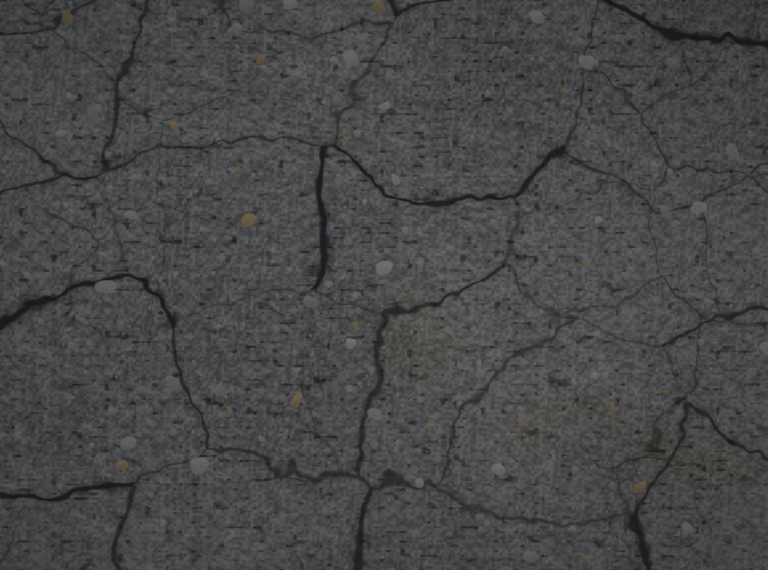
This texture is drawn by a Shadertoy shader. Its source:

```glsl
float hash(vec2 p) {
    return fract(sin(dot(p, vec2(127.1, 311.7))) * 43758.5453);
}

vec2 hash2(vec2 p) {
    return vec2(hash(p), hash(p + 41.3));
}

float noise(vec2 p) {
    vec2 i = floor(p), f = fract(p);
    f = f * f * (3.0 - 2.0 * f);
    return mix(mix(hash(i), hash(i + vec2(1, 0)), f.x),
               mix(hash(i + vec2(0, 1)), hash(i + vec2(1, 1)), f.x), f.y);
}

float fbm(vec2 p) {
    float sum = 0.0, amp = 0.5;
    for (int i = 0; i < 4; i++) {
        sum += amp * noise(p);
        p = mat2(1.6, 1.2, -1.2, 1.6) * p + 5.7;
        amp *= 0.5;
    }
    return sum;
}

vec2 noise2(vec2 p) {
    return vec2(noise(p), noise(p + 31.7)) - 0.5;
}

// Cell borders, each with its own width: x = dark gap, y = worn shoulder
vec2 cracks(vec2 p, vec2 scale, float boldness) {
    float ragged = noise(p * 38.0);
    p += 0.11 * noise2(p * 4.5) + 0.035 * noise2(p * 15.0) + 0.013 * noise2(p * 55.0);
    vec2 q = p * scale, cell = floor(q), nearest = vec2(0), home = cell;
    float best = 9.0;
    for (int y = -1; y <= 1; y++)
    for (int x = -1; x <= 1; x++) {
        vec2 id = cell + vec2(x, y);
        vec2 r = id + 0.1 + 0.8 * hash2(id) - q;
        if (dot(r, r) < best) { best = dot(r, r); nearest = r; home = id; }
    }
    vec2 result = vec2(0);
    for (int y = -2; y <= 2; y++)
    for (int x = -2; x <= 2; x++) {
        if (x == 0 && y == 0) continue;
        vec2 id = home + vec2(x, y);
        vec2 r = id + 0.1 + 0.8 * hash2(id) - q;
        float d = dot(0.5 * (nearest + r), normalize(r - nearest)) / scale.y;
        float strength = boldness * hash(home + id + 3.1);
        float width = mix(0.0006, 0.0055, strength) * (0.3 + 1.4 * ragged);
        float gap = 1.0 - smoothstep(width * 0.3, width + 0.0025, d);
        float shoulder = 1.0 - smoothstep(width, width * 2.0 + 0.009, d);
        result = max(result, vec2(gap * mix(0.3, 1.0, strength), shoulder * (0.3 + 0.7 * strength)));
    }
    return result;
}

// Scattered rounded stones: rgb = colour, a = coverage
vec4 stones(vec2 p, float scale, float chance) {
    vec2 q = p * scale, cell = floor(q);
    vec4 result = vec4(0);
    float soft = 1.2 * scale / iResolution.y;
    for (int y = -1; y <= 1; y++)
    for (int x = -1; x <= 1; x++) {
        vec2 id = cell + vec2(x, y);
        if (hash(id + 17.0) > chance) continue;
        vec2 r = q - id - hash2(id);
        float angle = 6.283 * hash(id + 8.0);
        r = mat2(cos(angle), sin(angle), -sin(angle), cos(angle)) * r;
        r.y *= 1.0 + 0.7 * hash(id + 5.0);
        r += 0.09 * noise2(r * 5.0 + id);
        float radius = 0.09 + 0.16 * hash(id + 2.0);
        float cover = 1.0 - smoothstep(radius - soft, radius + soft, length(r));
        vec3 tint = mix(vec3(0.35, 0.355, 0.36), vec3(0.46, 0.455, 0.44), hash(id + 9.0));
        tint = mix(tint, vec3(0.43, 0.37, 0.26), step(0.86, hash(id + 12.0)));
        tint *= 0.92 + 0.16 * smoothstep(-radius, radius, q.y - id.y - hash2(id).y);
        if (cover > result.a) result = vec4(tint, cover);
    }
    return result;
}

void mainImage(out vec4 fragColor, in vec2 fragCoord) {
    vec2 p = fragCoord / iResolution.y + 2.0;
    vec2 centered = fragCoord / iResolution.xy - 0.5;

    // Mottled slab with a fine grain
    float tone = 0.322 + 0.09 * (fbm(p * 3.5) - 0.5);
    tone += 0.11 * (noise(p * 215.0) - 0.5) + 0.075 * (noise(p * 95.0) - 0.5);

    // Horizontal brushing, present in patches
    float brushed = smoothstep(0.35, 0.65, noise(p * 2.6 + 9.0));
    float streak = noise(vec2(p.x * 9.0, p.y * 105.0 + 2.0 * noise(p * 6.0)));
    tone += brushed * (0.045 * (streak - 0.5) - 0.05 * smoothstep(0.78, 0.95, streak));

    // Small pits
    tone -= 0.10 * smoothstep(0.74, 0.92, noise(p * vec2(85.0, 120.0) + 50.0));

    vec3 color = tone * mix(vec3(0.98, 1.0, 1.025), vec3(1.0, 0.99, 1.015), centered.x + 0.5);
    float stain = smoothstep(0.56, 0.72, fbm(p * vec2(3.0, 5.0) + 20.0));
    color *= mix(vec3(1), vec3(0.97, 0.96, 0.89), stain);

    // Embedded gravel, from grit to pebbles
    vec4 grit = stones(p, 75.0, 0.35);
    vec4 gravel = stones(p + 3.0, 34.0, 0.22);
    vec4 pebble = stones(p + 6.0, 14.0, 0.13);
    color = mix(color, grit.rgb, grit.a * 0.6);
    color = mix(color, gravel.rgb, gravel.a * 0.65);

    // Main cracks and fading hairline branches
    vec2 crack = cracks(p, vec2(2.7, 3.7), 1.0);
    vec2 branch = cracks(p + 11.0, vec2(3.6, 4.4), 0.3);
    branch *= smoothstep(0.42, 0.62, noise(p * 3.2 + 70.0));
    crack = max(crack, branch);
    color *= 1.0 - 0.22 * crack.y * noise(p * 70.0 + 4.0);
    color = mix(color, vec3(0.095, 0.095, 0.11), crack.x * 0.9);
    color = mix(color, pebble.rgb, pebble.a * 0.8);

    // Darkened corners
    color *= 1.0 - 0.5 * dot(centered, centered);
    fragColor = vec4(color, 1.0);
}
```
